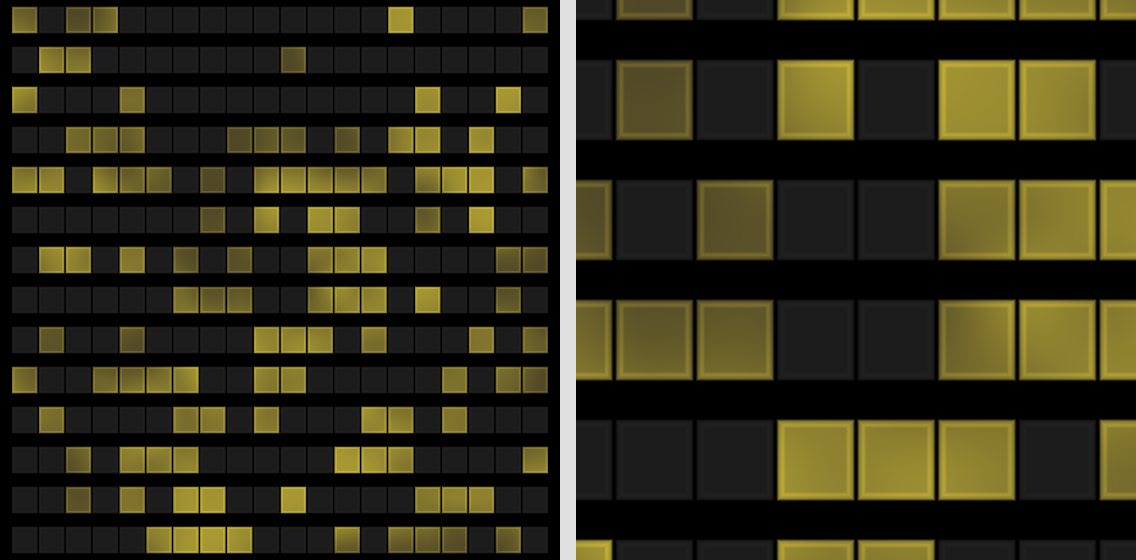
Left: the whole. Right: its middle third, enlarged.
This pattern is drawn by a WebGL 1 fragment shader. Its source:

```glsl
precision highp float;

uniform vec2 u_resolution;

const vec2  GRID         = vec2(20.0, 14.0);   // cells across, rows down
const float SIDE_MARGIN  = 0.0202;             // left and right border
const vec2  CELL_FILL    = vec2(0.945, 0.665); // share of the pitch covered
const float EDGE_SOFT    = 0.0022;             // blur of the cell outline
const float RIM_INSET    = 0.0030;             // rim line, measured inwards
const float RIM_WIDTH    = 0.0022;
const float LIT_LEVEL    = 0.4415;             // about 41 percent of cells
const float RUN_LENGTH   = 3.0;                // cells that tend to agree
const float RUN_WEIGHT   = 0.35;
const float GLOW_SCALE   = 8.0;                // patches of light and shade
const vec3  BACKGROUND   = vec3(0.0);
const vec3  UNLIT        = vec3(0.108);
const vec3  UNLIT_RIM    = vec3(0.018);
const vec3  LIT_DIM      = vec3(0.31, 0.28, 0.15);
const vec3  LIT_BRIGHT   = vec3(0.66, 0.60, 0.20);
const vec3  LIT_RIM      = vec3(0.11, 0.10, 0.025);

float hash(vec2 p) {
  vec3 q = fract(p.xyx * 0.1031);
  q += dot(q, q.yzx + 33.33);
  return fract((q.x + q.y) * q.z);
}

float valueNoise(vec2 p) {
  vec2 i = floor(p);
  vec2 f = fract(p);
  f = f * f * (3.0 - 2.0 * f);
  float low  = mix(hash(i), hash(i + vec2(1.0, 0.0)), f.x);
  float high = mix(hash(i + vec2(0.0, 1.0)), hash(i + vec2(1.0, 1.0)), f.x);
  return mix(low, high, f.y);
}

float boxDistance(vec2 p, vec2 halfSize) {
  vec2 d = abs(p) - halfSize;
  return length(max(d, 0.0)) + min(max(d.x, d.y), 0.0);
}

// Neighbours in a row share part of their random value, so lit cells form runs
float isLit(vec2 cell) {
  float run = floor((cell.x + 2.0 * cell.y) / RUN_LENGTH);
  float chance = mix(hash(cell + 17.0), hash(vec2(run, cell.y) + 71.0), RUN_WEIGHT);
  return step(chance, LIT_LEVEL);
}

void main() {
  vec2 uv = gl_FragCoord.xy / u_resolution;
  float pixel = 1.0 / min(u_resolution.x, u_resolution.y);

  // Grid of cells inside the side margins
  vec2 pitch = vec2(1.0 - 2.0 * SIDE_MARGIN, 1.0) / GRID;
  vec2 gridPos = (uv - vec2(SIDE_MARGIN, 0.0)) / pitch;
  vec2 cell = floor(gridPos);
  vec2 local = (fract(gridPos) - 0.5) * pitch;
  float inGrid = step(0.0, cell.x) * step(cell.x, GRID.x - 1.0);

  // Cell body and the brighter line just inside its outline
  float dist = boxDistance(local, 0.5 * CELL_FILL * pitch);
  float soft = 0.5 * max(EDGE_SOFT, pixel);
  float body = (1.0 - smoothstep(-soft, soft, dist)) * inGrid;
  float rimWidth = max(RIM_WIDTH, pixel);
  float rim = 1.0 - smoothstep(0.0, rimWidth, abs(dist + RIM_INSET));

  // Shading runs continuously across the cells
  float glow = 0.8 * valueNoise(uv * GLOW_SCALE + 5.0)
             + 0.2 * valueNoise(uv * GLOW_SCALE * 2.3 + 40.0);
  glow = smoothstep(0.08, 0.88, glow);

  vec3 litColor = mix(LIT_DIM, LIT_BRIGHT, glow) + LIT_RIM * rim;
  vec3 unlitColor = UNLIT + UNLIT_RIM * rim;
  vec3 cellColor = mix(unlitColor, litColor, isLit(cell));

  gl_FragColor = vec4(mix(BACKGROUND, cellColor, body), 1.0);
}
```
